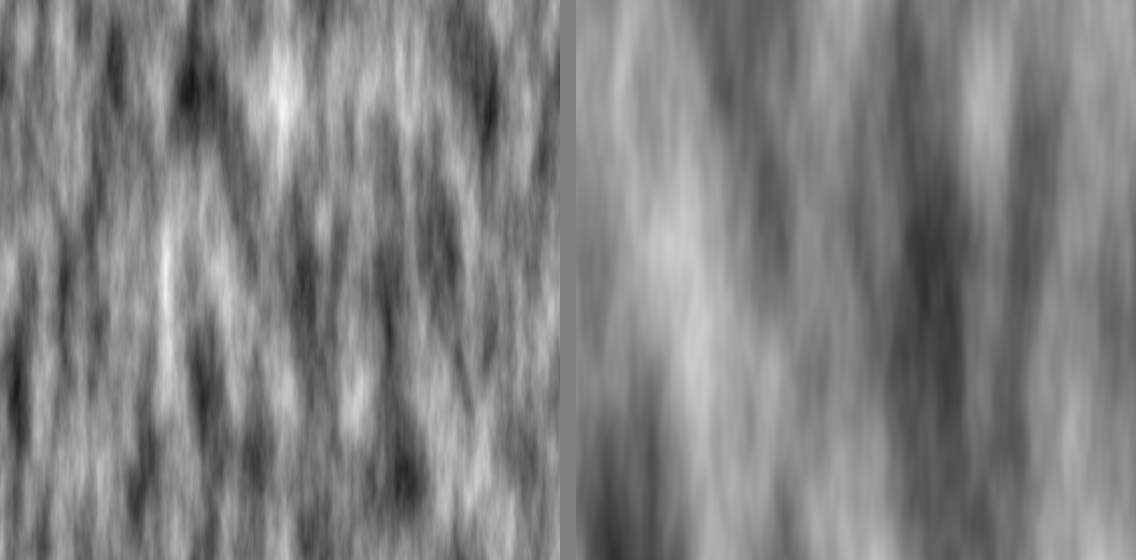
Left: the whole. Right: its middle third, enlarged.
Reproduce this texture procedurally as a WebGL 2 fragment shader.

```glsl
#version 300 es
precision highp float;
// Soft grey fractal noise stretched into long vertical streaks, tiling on all edges.

uniform vec2 u_resolution;
out vec4 fragColor;

const float TAU = 6.2831853;
const int OCTAVES = 5;
const vec2 BASE_CELLS = vec2(15.0, 3.0);
const float GAIN = 0.52;
const float MEAN_GREY = 0.503;
const float CONTRAST = 0.48;

// Integer hash of a lattice cell, from 0 to 1
float hash(ivec2 cell, int seed) {
    uint h = uint(cell.x) * 1597334677u
           ^ uint(cell.y) * 3812015801u
           ^ uint(seed) * 2798796415u;
    h = (h ^ (h >> 16)) * 2146121005u;
    h = (h ^ (h >> 15)) * 2221713035u;
    h ^= h >> 16;
    return float(h >> 8) / 16777216.0;
}

// Slope contribution of one lattice corner, wrapped at the period
float corner(vec2 cell, vec2 offset, vec2 period, int seed) {
    float angle = TAU * hash(ivec2(mod(cell, period)), seed);
    return dot(vec2(cos(angle), sin(angle)), offset);
}

// Periodic gradient noise with quintic blending
float gradientNoise(vec2 p, vec2 period, int seed) {
    vec2 cell = floor(p);
    vec2 f = p - cell;
    vec2 blend = f * f * f * (f * (f * 6.0 - 15.0) + 10.0);
    vec2 e = vec2(1.0, 0.0);
    float bottom = mix(corner(cell, f, period, seed),
                       corner(cell + e.xy, f - e.xy, period, seed), blend.x);
    float top = mix(corner(cell + e.yx, f - e.yx, period, seed),
                    corner(cell + e.xx, f - e.xx, period, seed), blend.x);
    return mix(bottom, top, blend.y);
}

// Octave sum; each layer is shifted so the lattices do not line up
float streaks(vec2 uv, vec2 cells, float gain) {
    float sum = 0.0;
    float amplitude = 1.0;
    for (int i = 0; i < OCTAVES; i++) {
        vec2 shift = vec2(0.37, 0.61) * float(i);
        sum += amplitude * gradientNoise(uv * cells + shift, cells, i + 23);
        cells *= 2.0;
        amplitude *= gain;
    }
    return sum;
}

void main() {
    vec2 uv = gl_FragCoord.xy / u_resolution;
    float grey = MEAN_GREY + CONTRAST * streaks(uv, BASE_CELLS, GAIN);
    fragColor = vec4(vec3(clamp(grey, 0.0, 1.0)), 1.0);
}
```
